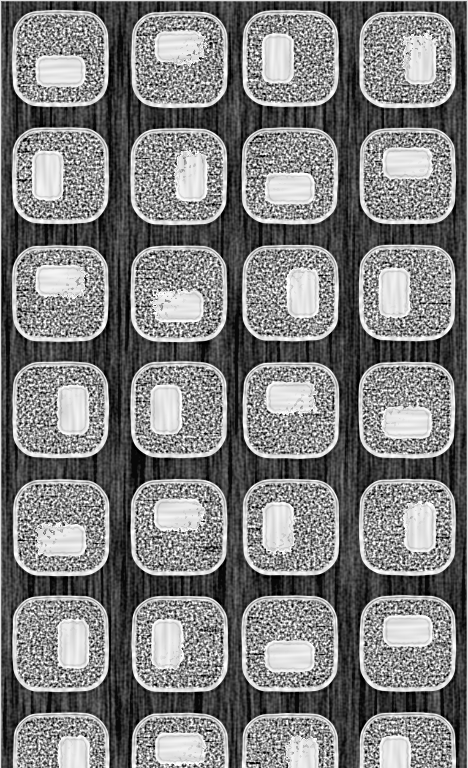
This pattern is drawn by a WebGL 2 fragment shader. Its source:

```glsl
#version 300 es
precision highp float;
// Four columns of grainy cushion-shaped tiles on dark, vertically streaked wood.
// Tiles and their raised pads are rounded-box distances; each cell picks the pad's
// side by a turning rule, and gradient noise gives grain, streaks and worn edges.
uniform vec2 u_resolution;
out vec4 fragColor;

const float COLUMNS = 4.0;
const vec2 TILE_HALF = vec2(0.412);
const vec2 PAD_HALF = vec2(0.212, 0.135);
const float PAD_SHIFT = 0.108;
const float WOOD = 0.235, FACE = 0.58, RIM = 0.92, PAD = 0.90;

vec2 hash2(vec2 p) {
  vec3 q = fract(vec3(p.xyx) * vec3(0.1031, 0.1030, 0.0973));
  q += dot(q, q.yzx + 33.33);
  return fract((q.xx + q.yz) * q.zy);
}

float cornerSlope(vec2 cell, vec2 offset) {
  float angle = 6.28318 * hash2(cell + 57.0).x;
  return dot(vec2(cos(angle), sin(angle)), offset);
}

float gradientNoise(vec2 p) {
  vec2 i = floor(p), f = p - i;
  vec2 u = f * f * f * (f * (f * 6.0 - 15.0) + 10.0);
  vec2 e = vec2(1.0, 0.0);
  float low = mix(cornerSlope(i, f), cornerSlope(i + e, f - e), u.x);
  float high = mix(cornerSlope(i + e.yx, f - e.yx), cornerSlope(i + 1.0, f - 1.0), u.x);
  return mix(low, high, u.y);
}

float roundedBox(vec2 p, vec2 halfSize, float radius) {
  vec2 q = abs(p) - halfSize + radius;
  return length(max(q, 0.0)) + min(max(q.x, q.y), 0.0) - radius;
}

// Box whose sides bow outwards in the middle.
float cushion(vec2 p, vec2 halfSize) {
  return roundedBox(p, halfSize - 0.13 * p.yx * p.yx, 0.19);
}

float fill(float d, float blur) { return 1.0 - smoothstep(-blur, blur, d); }

float line(float d, float at, float width, float blur) {
  return fill(abs(d - at) - width, blur);
}

// Side of the tile holding the pad: 0 top, 1 right, 2 bottom, 3 left.
int padSide(int column, int row) {
  if (column > 1) return (3 - row + 2 * (column - 2) + 16) & 3;
  if (row > 4) return column == 0 ? 1 : (row + 2) & 3;
  return (row + 2 + 2 * column) & 3;
}

float woodTone(vec2 p) {
  float broad = gradientNoise(p * vec2(9.0, 0.5));
  float streak = gradientNoise(p * vec2(33.0, 1.6) + 11.0);
  float fibre = gradientNoise(p * vec2(47.0, 7.0) + 31.0);
  float speck = gradientNoise(p * 37.0 + 5.0);
  float crack = smoothstep(0.12, 0.4, gradientNoise(p * vec2(24.0, 0.9) + 71.0));
  float tone = WOOD + 0.14 * broad + 0.22 * streak + 0.18 * fibre + 0.16 * speck;
  return max(tone - 0.2 * crack, 0.03);
}

float faceTone(vec2 p, vec2 local) {
  float grain = gradientNoise(p * 43.0 + 19.0) + 0.5 * gradientNoise(p * 67.0);
  float patchy = gradientNoise(p * 3.0 + 8.0);
  float scratch = smoothstep(0.3, 0.5, gradientNoise(p * vec2(2.5, 38.0) + 43.0));
  float reach = smoothstep(0.0, 0.3, abs(local.x));
  return FACE + 0.85 * grain + 0.06 * patchy - 0.35 * scratch * reach;
}

// Lays a worn, brushed pad over the face tone.
float addPad(float tone, vec2 local, vec2 p, int side, float wear, float blur) {
  bool upright = (side & 1) == 1;
  float direction = (side == 1 || side == 2) ? 1.0 : -1.0;
  vec2 q = local - direction * PAD_SHIFT * (upright ? vec2(1, 0) : vec2(0, 1));
  vec2 along = upright ? q.yx : q;
  float ragged = gradientNoise(p * 25.0 + 3.0) + 0.6 * gradientNoise(p * 43.0);
  float wornEnd = smoothstep(-0.05, 0.2, -direction * (q.x + q.y));
  float d = roundedBox(along, PAD_HALF, 0.085) + ragged * (0.008 + 0.09 * wear * wornEnd);
  float brush = gradientNoise(along * vec2(3.0, 27.0) + p.yx * 0.7);
  float chips = smoothstep(0.2, 0.36, ragged) * wear * wornEnd;
  float body = PAD + 0.12 * brush - 0.4 * chips;
  body -= 0.18 * line(d, -0.03, 0.003, 0.012);
  body += 0.09 * line(d, -0.008, 0.006, 0.008);
  tone -= 0.12 * line(d, 0.014, 0.004, 0.014);
  return mix(tone, body, fill(d, blur));
}

void main() {
  float blur = 0.7 * COLUMNS / u_resolution.x;
  vec2 fromTop = vec2(gl_FragCoord.x, u_resolution.y - gl_FragCoord.y);
  vec2 p = fromTop * COLUMNS / u_resolution.x;
  vec2 cell = floor(p);
  vec2 chance = hash2(cell + 7.0);

  // Columns drift sideways a little; every tile is slightly off its place.
  vec2 drift = vec2(0.005 + 0.035 * cos(1.7 * (cell.x - 0.65)), 0.005);
  vec2 local = p - cell - 0.5 - drift - 0.012 * (chance - 0.5);
  float d = cushion(local, TILE_HALF) + 0.006 * gradientNoise(p * 7.0);

  float tone = woodTone(p) - 0.1 * line(d, 0.016, 0.006, 0.014);
  float face = faceTone(p, local);
  face = addPad(face, local, p, padSide(int(cell.x), int(cell.y)), chance.y * chance.y, blur);

  // Pale rim with a grey groove that is deeper along the top.
  float upper = smoothstep(0.1, -0.35, local.y);
  float rim = RIM + 0.2 * gradientNoise(p * 21.0) - 0.38 * upper * line(d, -0.018, 0.004, 0.008);
  face -= 0.2 * line(d, -0.052, 0.004, 0.012);
  face = mix(face, rim, fill(-d - 0.036, blur + 0.006));
  tone = mix(tone, face, fill(d, blur));

  // Thin light margin on the top and sides.
  float margin = min(min(p.x, COLUMNS - p.x), p.y);
  tone = mix(tone, 0.88, fill(margin - 0.011, blur));
  fragColor = vec4(vec3(clamp(tone, 0.0, 1.0)), 1.0);
}
```
